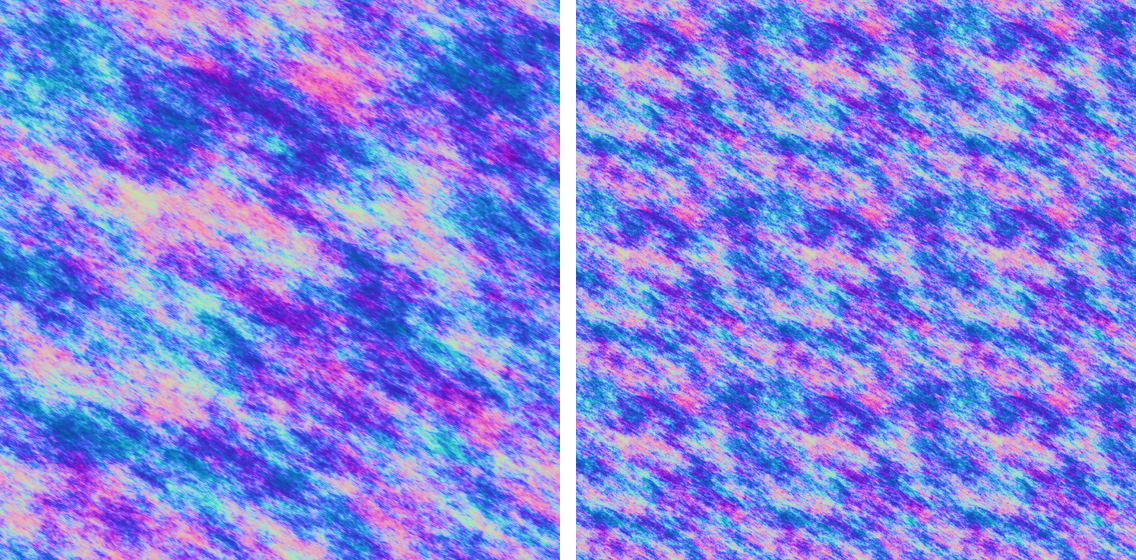
Left, the tile; right, the same tile 3 across and 3 down.
Write a WebGL 1 fragment shader that draws this texture map.

```glsl
precision highp float;
// Tileable normal map of rough, slanted, fibrous rock.
// Octaves of two-channel gradient noise on a skewed integer lattice give the
// surface slopes; the lattice wraps on the tile, and slopes become a normal.

uniform vec2 u_resolution;

const int OCTAVES = 7;
const float GAIN = 0.88;                      // weight of each finer octave
const vec2 MAIN_TILT = vec2(1.83, 1.23);      // slope between cream pink and deep blue
const vec2 CROSS_TILT = vec2(-0.72, 1.06);    // slope between magenta and cyan

// Rows (2,-1) along and (3,5) across the fibres; whole numbers let it tile.
const mat2 LATTICE = mat2(2.0, 3.0, -1.0, 5.0);
const mat2 LATTICE_ADJUGATE = mat2(5.0, -3.0, 1.0, 2.0);
const float LATTICE_DET = 13.0;

vec4 hash4(vec2 key, float seed) {
  vec4 p = fract(vec4(key, key.yx + seed) * vec4(0.1031, 0.1030, 0.0973, 0.1099) + seed * 0.137);
  p += dot(p, p.wzxy + 33.33);
  return fract((p.xxyz + p.yzzw) * p.zywx);
}

// Two independent gradient ramps from one lattice corner.
vec2 cornerRamps(vec2 cell, vec2 offset, float scale, float seed) {
  float period = LATTICE_DET * scale;
  vec2 key = floor(mod(LATTICE_ADJUGATE * cell + 0.5, period));
  vec4 g = hash4(key, seed) * 2.0 - 1.0;
  return vec2(dot(g.xy, offset), dot(g.zw, offset));
}

// Two-channel gradient noise that wraps on the unit tile.
vec2 wrappedNoise(vec2 uv, float scale, float seed) {
  vec2 q = LATTICE * uv * scale + seed * vec2(0.37, 0.61);
  vec2 cell = floor(q);
  vec2 f = q - cell;
  vec2 w = f * f * f * (f * (f * 6.0 - 15.0) + 10.0);
  vec2 e = vec2(1.0, 0.0);
  vec2 low = mix(cornerRamps(cell, f, scale, seed),
                 cornerRamps(cell + e, f - e, scale, seed), w.x);
  vec2 high = mix(cornerRamps(cell + e.yx, f - e.yx, scale, seed),
                  cornerRamps(cell + 1.0, f - 1.0, scale, seed), w.x);
  return mix(low, high, w.y);
}

void main() {
  vec2 uv = gl_FragCoord.xy / u_resolution;

  // Sum the octaves, from broad patches to fine fibres.
  vec2 relief = vec2(0.0);
  float scale = 1.0;
  float weight = 1.0;
  for (int i = 0; i < OCTAVES; i++) {
    relief += weight * wrappedNoise(uv, scale, float(i) + 1.0);
    scale *= 2.0;
    weight *= GAIN;
  }

  // Tilt the surface and encode its normal as colour.
  vec2 slope = relief.x * MAIN_TILT + relief.y * CROSS_TILT;
  vec3 normal = normalize(vec3(slope, 1.0));
  gl_FragColor = vec4(normal * 0.5 + 0.5, 1.0);
}
```
